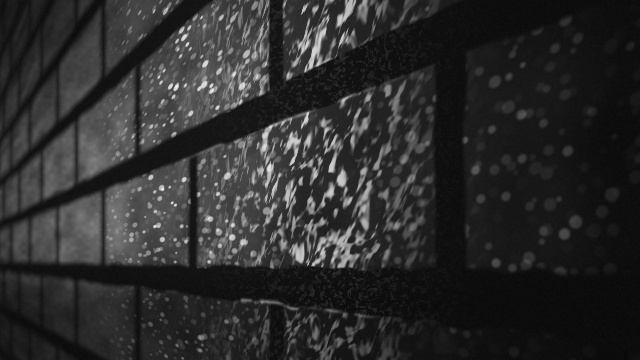
Reproduce this texture procedurally as a Shadertoy shader.

```glsl
const vec2 VANISH = vec2(-0.2315, 0.2755);
const float ROW_STEP = 0.5;
const float BRICK_LENGTH = 0.626;
const float FOCUS_X = 0.88;

float hash(vec2 p) {
    vec3 q = fract(vec3(p.xyx) * 0.1031);
    q += dot(q, q.yzx + 33.33);
    return fract((q.x + q.y) * q.z);
}

float noise(vec2 p) {
    vec2 i = floor(p), f = fract(p);
    f = f * f * (3.0 - 2.0 * f);
    return mix(mix(hash(i), hash(i + vec2(1, 0)), f.x),
               mix(hash(i + vec2(0, 1)), hash(i + vec2(1, 1)), f.x), f.y);
}

float bell(float x, float center, float width) {
    float t = (x - center) / width;
    return exp(-t * t);
}

float glow(vec2 p, vec2 center, vec2 size) {
    vec2 t = (p - center) / size;
    return exp(-dot(t, t));
}

// Sharp, slanted highlights on the rough brick face
float grain(vec2 q) {
    q += 1.6 * noise(q * 0.35);
    float relief = 0.62 * noise(q) + 0.38 * noise(q * 2.1 + 17.0);
    return smoothstep(0.45, 0.82, relief);
}

// Out-of-focus highlights: scattered soft discs
float bokeh(vec2 q) {
    vec2 cell = floor(q);
    float sum = 0.0;
    for (int y = -1; y <= 1; y++)
    for (int x = -1; x <= 1; x++) {
        vec2 id = cell + vec2(x, y);
        vec2 center = id + vec2(hash(id), hash(id + 71.3));
        float radius = mix(0.3, 0.6, hash(id + 13.7));
        float power = pow(hash(id + 39.1), 3.0);
        sum += power * (1.0 - smoothstep(radius - 0.3, radius, distance(q, center)));
    }
    return sum;
}

// Light falling on the brick faces
float faceLight(vec2 p) {
    float light = 0.09 + 0.40 * bell(p.x, 0.62, 0.48);
    light += 0.14 * glow(p, vec2(0.18, 0.45), vec2(0.24, 0.28));
    light += 0.12 * glow(p, vec2(0.52, 0.78), vec2(0.22, 0.2));
    light *= mix(0.38, 1.0, smoothstep(0.14, 0.32, p.y));
    light *= 1.0 - 0.6 * glow(p, vec2(0.08, 1.05), vec2(0.38, 0.32));
    return light * (1.0 - 0.6 * smoothstep(1.5, 1.75, p.x));
}

void mainImage(out vec4 fragColor, in vec2 fragCoord) {
    vec2 p = fragCoord / iResolution.y;

    // Wall coordinates in perspective
    float depth = p.x - VANISH.x;
    float along = 1.0 / depth;
    float slope = (VANISH.y - p.y) / depth;
    vec2 wall = vec2(log(depth), slope);
    float blur = 0.003 + 0.013 * abs(p.x - FOCUS_X);
    float sharpness = bell(p.x, 0.93, 0.24);

    // Mortar courses and staggered joints
    float wobble = 0.014 * (noise(wall * vec2(22.0, 9.0)) - 0.5);
    float row = (slope + 0.43 + wobble) / ROW_STEP;
    float offset = (row - round(row)) * ROW_STEP;
    float courseEdge = (abs(offset) - 0.053) * depth / sqrt(1.0 + slope * slope);
    float phase = mix(0.08, 0.60, mod(floor(row), 2.0));
    float brick = along / BRICK_LENGTH - phase + 0.6 * wobble;
    float jointOffset = abs(brick - round(brick)) * BRICK_LENGTH;
    float jointEdge = (jointOffset - 0.02) * depth * depth;
    float face = smoothstep(-blur, blur, courseEdge)
               * smoothstep(-blur, blur, jointEdge);

    // Surface texture, from sharp grain to blurred discs
    vec2 grainPos = vec2((0.25 * slope - along) / 0.0105, slope / 0.025);
    float sharpGrain = grain(grainPos);
    float discs = bokeh(wall / 0.024);
    float softTexture = 0.5 + 2.1 * discs;
    softTexture = mix(0.9 + 0.2 * noise(p * 90.0), softTexture,
                      smoothstep(0.22, 0.5, p.x));
    float surface = mix(softTexture, 0.32 + 2.4 * sharpGrain, sharpness);
    surface *= 0.75 + 0.5 * noise(wall * vec2(14.0, 11.0));

    // Shade bricks and the dark recesses between them
    float light = faceLight(p);
    float speckle = grain(p * 130.0) * sharpness;
    float mortar = 0.045 + 0.07 * light + 0.11 * speckle;
    float tone = mix(mortar, 0.035 + light * surface, face);

    // Broken glints along the upper lips of the bricks
    float lip = bell((offset - 0.053) * depth, 0.0, 0.005);
    float broken = smoothstep(0.3, 0.7, noise(vec2(p.x * 38.0, floor(row))));
    tone += 0.38 * lip * broken * bell(p.x, 0.8, 0.26);

    tone += 0.02 * (noise(p * 280.0) - 0.5);
    tone = 1.0 - exp(-tone * (1.0 + 0.35 * tone));
    fragColor = vec4(vec3(clamp(tone, 0.0, 1.0)), 1.0);
}
```
